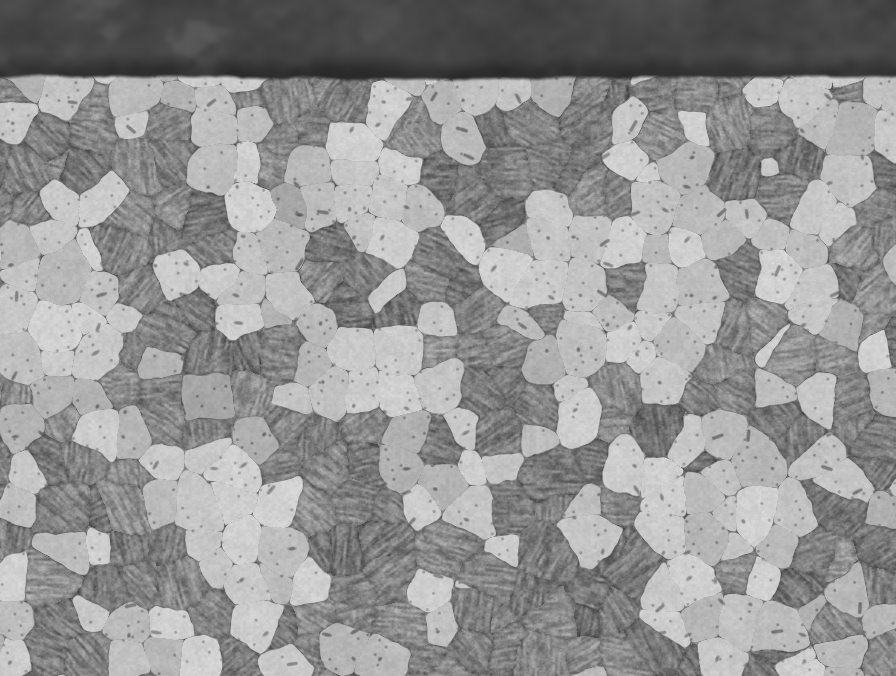
Give the GLSL for this texture, as a Shadertoy shader.

```glsl
// A polished metal section under a microscope: light rounded grains among dark,
// striated ones, below a blurred dark mount. Grains are a weighted Voronoi diagram
// with rounded corners; soft regional biases steer where light and dark ones gather.

float hash(vec2 p) {
    return fract(sin(dot(p, vec2(127.1, 311.7))) * 43758.5453);
}

vec2 hash2(vec2 p) {
    return vec2(hash(p), hash(p + 47.3));
}

float noise(vec2 p) {
    vec2 i = floor(p), f = fract(p);
    f = f * f * (3.0 - 2.0 * f);
    return mix(mix(hash(i), hash(i + vec2(1, 0)), f.x),
               mix(hash(i + vec2(0, 1)), hash(i + vec2(1, 1)), f.x), f.y);
}

float fbm(vec2 p) {
    return 0.55 * noise(p) + 0.3 * noise(p * 2.1 + 7.0) + 0.15 * noise(p * 4.3 + 19.0);
}

vec2 turn(vec2 p, float a) {
    return vec2(cos(a) * p.x + sin(a) * p.y, cos(a) * p.y - sin(a) * p.x);
}

float blob(vec2 p, float x, float y, float radius) {
    vec2 d = (p - vec2(x, y)) / radius;
    return exp(-dot(d, d));
}

// Positive where light grains gather, negative where dark ones do
float regionBias(vec2 p) {
    float light = blob(p, 0.11, 0.54, 0.06) + blob(p, 0.60, 0.71, 0.07)
                + blob(p, 0.34, 0.22, 0.07) + blob(p, 0.99, 0.60, 0.08)
                + blob(p, 0.80, 0.47, 0.05) + blob(p, 1.10, 0.26, 0.07)
                + blob(p, 1.02, 0.73, 0.07) + blob(p, 1.19, 0.62, 0.07)
                + blob(p, 0.35, 0.56, 0.03) + blob(p, 0.72, 0.62, 0.05);
    float dark = blob(p, 0.25, 0.54, 0.07) + blob(p, 0.55, 0.16, 0.06)
               + blob(p, 0.13, 0.34, 0.07) + blob(p, 0.45, 0.62, 0.05)
               + blob(p, 0.85, 0.75, 0.04) + blob(p, 1.28, 0.35, 0.06)
               + blob(p, 0.16, 0.78, 0.05) + blob(p, 0.51, 0.31, 0.06)
               + blob(p, 0.71, 0.23, 0.05) + blob(p, 1.22, 0.20, 0.05);
    return 0.5 * (light - dark);
}

const float GRAINS = 18.0; // grain cells per canvas height

// Grain centre in xy, size weight in z
vec3 grainSite(vec2 id) {
    return vec3(id + 0.1 + 0.8 * hash2(id), 0.4 * hash(id + 91.7));
}

// Above zero for a light grain
float grainPhase(vec2 id) {
    vec3 site = grainSite(id);
    return hash(id + 13.9) - 0.46 + 0.4 * (site.z - 0.2) + regionBias(site.xy / GRAINS);
}

// Elongated pits and tiny round specks
float inclusions(vec2 p, float px) {
    vec2 q = p * 24.0, id = floor(q);
    vec2 d = turn(fract(q) - 0.35 - 0.3 * hash2(id), 6.28 * hash(id + 5.1));
    d.x -= clamp(d.x, -0.17, 0.17) * hash(id + 8.3);
    float pit = step(0.62, hash(id + 2.7)) * smoothstep(24.0 * px, -24.0 * px, length(d) - 0.06);
    q = turn(p, 0.4) * 62.0;
    id = floor(q);
    float r = length(fract(q) - 0.3 - 0.4 * hash2(id + 3.3));
    float speck = step(0.72, hash(id + 6.2)) * smoothstep(62.0 * px, -62.0 * px, r - 0.13);
    return max(pit, 0.75 * speck);
}

float metal(vec2 p, float px) {
    vec2 warp = vec2(fbm(p * 22.0), fbm(p * 22.0 + 31.0)) - 0.5;
    vec2 q = (p + 0.018 * warp) * GRAINS, cell = floor(q), own = cell;
    vec3 site = vec3(0);
    float nearest = 1e5;
    for (int j = -2; j <= 2; j++)
    for (int i = -2; i <= 2; i++) {
        vec2 id = cell + vec2(i, j);
        vec3 s = grainSite(id);
        float d = dot(s.xy - q, s.xy - q) - s.z;
        if (d < nearest) { nearest = d; own = id; site = s; }
    }
    // Smooth minimum of the distances to all borders rounds the corners
    float sum = 1e-9;
    for (int j = -2; j <= 2; j++)
    for (int i = -2; i <= 2; i++) {
        vec2 id = cell + vec2(i, j);
        if (id == own) continue;
        vec3 s = grainSite(id);
        float d = dot(s.xy - q, s.xy - q) - s.z;
        float border = (d - nearest) / (2.0 * length(s.xy - site.xy));
        sum += exp(-22.0 * (border + 0.025 * step(0.0, grainPhase(id))));
    }
    float inside = -log(sum) / 22.0;

    // Dark constituent: striations in one direction per grain
    float phase = grainPhase(own), pick = hash(own + 71.0);
    float fine = fbm(p * 210.0) - 0.5;
    vec2 along = turn(p + 0.006 * warp, 6.28 * pick);
    float stripes = noise(along * vec2(45.0, 260.0)) - 0.5;
    float dark = 0.46 + 0.11 * hash(own + 29.0) + 0.20 * stripes + 0.24 * fine;
    dark -= 0.07 * smoothstep(0.10, 0.0, inside);

    // Light grains: nearly flat, faintly mottled and pitted
    float light = mix(0.65, 0.82, sqrt(pick)) + 0.10 * fine + 0.05 * (fbm(p * 45.0) - 0.5);
    light -= 0.27 * inclusions(p, px);
    float aa = GRAINS * px;
    float body = step(0.0, phase) * smoothstep(-0.6 * aa, 0.8 * aa, inside - 0.015);
    return mix(dark, light, body);
}

float mount(vec2 p, float rise) {
    float mottling = fbm(p * vec2(14.0, 20.0)) - 0.5;
    float tone = 0.275 + 0.09 * mottling + 0.03 * (noise(p * 55.0) - 0.5);
    tone += 0.05 * blob(p, 0.25, 0.97, 0.16) * smoothstep(0.0, 0.25, mottling);
    return tone - 0.085 * smoothstep(0.038, 0.005, rise);
}

void mainImage(out vec4 fragColor, in vec2 fragCoord) {
    float px = 1.0 / iResolution.y;
    vec2 p = fragCoord * px;
    float edge = 0.887 - 0.005 * blob(vec2(p.x, 0.0), 0.65, 0.0, 0.25);
    float rise = p.y - edge - 0.007 * (fbm(vec2(p.x * 24.0, 3.0)) - 0.5);
    float tone = mix(metal(p, px), mount(p, rise), smoothstep(-0.004, 0.004, rise));
    fragColor = vec4(vec3(clamp(tone, 0.0, 1.0)), 1.0);
}
```
